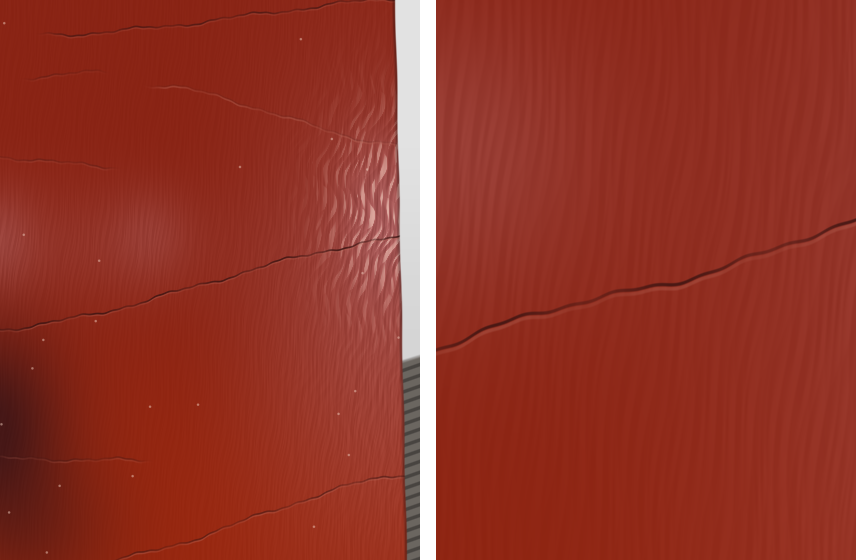
Left: the whole. Right: its middle third, enlarged.
This texture is drawn by a Shadertoy shader. Its source:

```glsl
// Red lacquered panel with cracks, soft reflections and brushed wrinkles,
// in front of a pale wall and a slatted floor. Stretched cellular noise forms
// the relief, layered sines bend the cracks, Gaussian glows place the light.

const vec3 RED_LOW = vec3(0.60, 0.155, 0.06);
const vec3 RED_HIGH = vec3(0.54, 0.14, 0.08);
const vec3 VEIL = vec3(0.70, 0.42, 0.43);
const vec3 SHADOW = vec3(0.22, 0.08, 0.09);
const vec3 GLINT = vec3(0.95, 0.82, 0.76);
const vec3 CRACK_DARK = vec3(0.24, 0.08, 0.07);
const vec3 CRACK_LIP = vec3(0.72, 0.40, 0.34);
const vec3 WALL = vec3(0.87);
const vec3 FLOOR = vec3(0.39, 0.37, 0.35);

vec2 hash2(vec2 c) {
    vec2 k = vec2(dot(c, vec2(127.1, 311.7)), dot(c, vec2(269.5, 183.3)));
    return fract(sin(k) * 43758.55);
}

// x: distance to the nearest point, y: random id of its cell
vec2 cellular(vec2 p) {
    vec2 cell = floor(p), best = vec2(9.0, 0.0);
    for (int j = -1; j <= 1; j++)
    for (int i = -1; i <= 1; i++) {
        vec2 c = cell + vec2(i, j);
        vec2 h = hash2(c);
        float d = length(c + h - p);
        if (d < best.x) best = vec2(d, hash2(c + 17.0).x);
    }
    return best;
}

float glow(vec2 p, vec2 centre, vec2 radius) {
    vec2 d = (p - centre) / radius;
    return exp(-dot(d, d));
}

// Long leaning strokes, height 0 to about 1
float strokes(vec2 p, float lean, vec2 scale) {
    vec2 q = vec2(p.x - lean * p.y, p.y) * scale;
    q.x += 0.5 * sin(q.y * 1.7) + 0.3 * sin(q.y * 3.9 + q.x * 0.4);
    return cellular(q).x;
}

// Sideways slope of the strokes, as lit from the right
float relief(vec2 p, float lean, vec2 scale) {
    vec2 e = vec2(0.12 / scale.x, 0.0);
    return 4.0 * (strokes(p + e, lean, scale) - strokes(p - e, lean, scale));
}

// A wavering crack between two points: dark core with a pale lower lip
vec3 addCrack(vec3 col, vec2 p, vec2 a, vec2 b, float depth, float lip, float px) {
    float x = p.x, seed = a.y * 40.0;
    float curve = mix(a.y, b.y, smoothstep(a.x, b.x, x));
    curve += 0.0030 * sin(x * 33.0 + seed) + 0.0014 * sin(x * 87.0 + seed * 2.0)
           + 0.0007 * sin(x * 241.0 + seed);
    float d = p.y - curve;
    float ends = smoothstep(a.x, a.x + 0.05, x) * (1.0 - smoothstep(b.x - 0.05, b.x, x));
    float fade = ends * (0.75 + 0.25 * sin(x * 58.0 + seed));
    float core = 1.0 - smoothstep(0.0003, 0.0010 + px, abs(d));
    float edge = 1.0 - smoothstep(0.0003, 0.0012 + px, abs(d + 0.0024));
    col = mix(col, CRACK_LIP, edge * lip * fade);
    return mix(col, CRACK_DARK, core * depth * fade);
}

vec3 lacquer(vec2 p, float px) {
    vec3 col = mix(RED_LOW, RED_HIGH, smoothstep(0.0, 0.6, p.y));

    // Broad reflections
    float side = smoothstep(0.28, 0.72, p.x);
    float hot = glow(p, vec2(0.69, 0.62), vec2(0.09, 0.15));
    float patches = 0.20 * glow(p, vec2(0.13, 0.56), vec2(0.26, 0.11))
                  + 0.20 * glow(p, vec2(0.27, 0.58), vec2(0.07, 0.08))
                  + 0.28 * glow(p, vec2(0.0, 0.57), vec2(0.06, 0.09));
    float veil = 0.46 * side * glow(p, vec2(0.7, 0.43), vec2(0.9, 0.42))
               + 0.42 * hot + patches;
    col = mix(col, VEIL, veil);

    // Dark reflection at the lower left
    float dusk = glow(p, vec2(-0.02, 0.25), vec2(0.13, 0.16));
    dusk += 0.45 * glow(p, vec2(0.05, 0.05), vec2(0.16, 0.14));
    col = mix(col, SHADOW, min(0.85 * dusk, 0.85));

    // Brushed grain and coarser wrinkles, strongest in the reflections
    float grain = relief(p, 0.10, vec2(170.0, 11.0));
    float wrinkle = relief(p, 0.24, vec2(72.0, 17.0));
    col += vec3(0.9, 0.8, 0.8) * grain * (0.006 + 0.045 * veil);
    col += vec3(0.9, 0.8, 0.8) * wrinkle * (0.035 * side * veil + 0.05 * hot);
    col = mix(col, GLINT, 0.6 * hot * smoothstep(0.35, 0.95, wrinkle));

    // Long cracks, then faint hairlines
    col = addCrack(col, p, vec2(-0.06, 0.41), vec2(0.80, 0.58), 0.85, 0.35, px);
    col = addCrack(col, p, vec2(0.06, 0.938), vec2(0.85, 1.01), 0.65, 0.25, px);
    col = addCrack(col, p, vec2(0.10, -0.01), vec2(0.80, 0.16), 0.55, 0.40, px);
    col = addCrack(col, p, vec2(0.25, 0.85), vec2(0.75, 0.74), 0.15, 0.40, px);
    col = addCrack(col, p, vec2(-0.05, 0.723), vec2(0.22, 0.702), 0.30, 0.20, px);
    col = addCrack(col, p, vec2(0.03, 0.862), vec2(0.20, 0.872), 0.30, 0.15, px);
    col = addCrack(col, p, vec2(-0.02, 0.183), vec2(0.28, 0.178), 0.35, 0.25, px);

    // Scattered pale specks
    vec2 speck = cellular(p * 15.0);
    float dot1 = 1.0 - smoothstep(0.012, 0.025 + 15.0 * px, speck.x);
    return mix(col, GLINT, 0.5 * dot1 * step(0.78, speck.y));
}

vec3 surroundings(vec2 p, float px) {
    float slat = abs(fract((p.y - 0.35 * p.x) * 52.0) - 0.5);
    vec3 ground = FLOOR * mix(0.72, 1.08, smoothstep(0.08, 0.26, slat));
    vec3 wall = WALL * mix(0.96, 1.02, smoothstep(0.36, 0.8, p.y));
    float horizon = 0.355 + 0.3 * (p.x - 0.72);
    return mix(ground, wall, smoothstep(-0.003 - px, 0.003 + px, p.y - horizon));
}

void mainImage(out vec4 fragColor, in vec2 fragCoord) {
    float px = 1.0 / iResolution.y;
    vec2 p = fragCoord * px;
    float inside = 0.7266 - 0.0208 * p.y - p.x + 0.0008 * sin(p.y * 31.0);
    vec3 panel = lacquer(p, px);
    panel *= mix(0.72, 1.0, smoothstep(0.001, 0.007, inside));
    vec3 col = mix(surroundings(p, px), panel, smoothstep(-px, px, inside));
    fragColor = vec4(clamp(col, 0.0, 1.0), 1.0);
}
```
